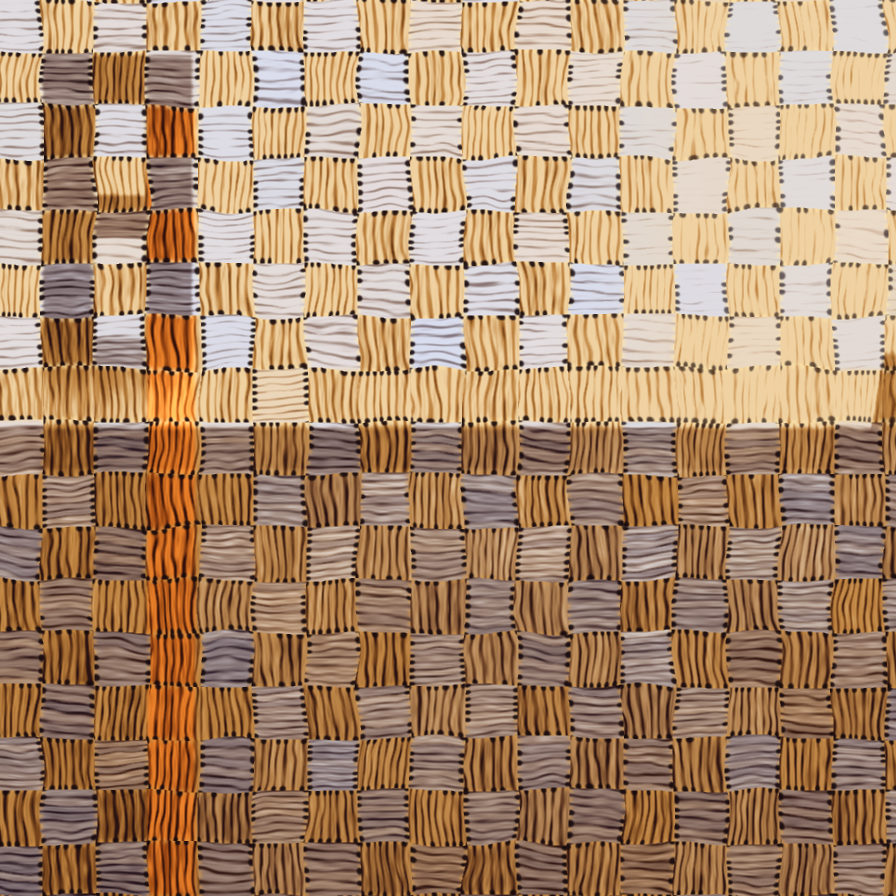
Give the GLSL for this texture, as a three.js fragment shader.

```glsl
varying vec2 vUv;

float hash(vec2 p) {
  vec3 q = fract(p.xyx * 0.1031);
  q += dot(q, q.yzx + 33.33);
  return fract((q.x + q.y) * q.z);
}

float noise(vec2 p) {
  vec2 i = floor(p), f = fract(p);
  f = f * f * (3.0 - 2.0 * f);
  return mix(mix(hash(i), hash(i + vec2(1.0, 0.0)), f.x),
             mix(hash(i + vec2(0.0, 1.0)), hash(i + 1.0), f.x), f.y);
}

// Soft-edged window between two values
float band(float a, float b, float x) {
  return smoothstep(a - 0.06, a + 0.06, x) * (1.0 - smoothstep(b - 0.06, b + 0.06, x));
}

// Straw colour from shadow to highlight, grey or golden
vec3 straw(float t, float warmth) {
  vec3 shadow = vec3(0.16, 0.07, 0.07);
  vec3 cool = mix(shadow, vec3(0.55, 0.47, 0.46), smoothstep(0.0, 0.46, t));
  cool = mix(cool, vec3(0.88, 0.87, 0.90), smoothstep(0.42, 0.85, t));
  vec3 golden = mix(shadow, vec3(0.46, 0.26, 0.10), smoothstep(0.0, 0.28, t));
  golden = mix(golden, vec3(0.75, 0.52, 0.26), smoothstep(0.26, 0.58, t));
  golden = mix(golden, vec3(0.94, 0.82, 0.63), smoothstep(0.56, 0.92, t));
  return mix(cool, golden, warmth);
}

// Large-scale light: bright top, dim base, dark posts at the left
float lightAt(vec2 p) {
  float horizon = mix(8.1, 6.7, smoothstep(16.7, 17.0, p.x));
  float top = 0.80 + 0.09 * smoothstep(10.0, 14.0, p.x);
  float base = 0.50 - 0.016 * max(p.y - 9.0, 0.0) - 0.10 * band(8.0, 8.9, p.y);
  float light = mix(top, base, smoothstep(horizon - 0.1, horizon + 0.1, p.y));
  float post = band(1.0, 3.85, p.x) * smoothstep(0.95, 1.1, p.y);
  float opening = band(2.0, 2.95, p.x) * max(band(2.0, 3.7, p.y), band(4.5, 6.4, p.y));
  float depth = mix(0.40, 0.06, smoothstep(6.3, 8.2, p.y));
  return light - post * (1.0 - opening) * depth;
}

vec3 weave(vec2 uv) {
  vec2 p = vec2(uv.x * 17.0 + 0.2, (1.0 - uv.y) * 17.0);
  vec2 warped = p + 0.14 * (vec2(noise(p * 1.3), noise(p * 1.3 + 40.0)) - 0.5);
  vec2 cell = floor(warped), q = fract(warped);
  float seed = hash(cell + 3.7);

  // Checkerboard of strand directions, with a few upright runs
  float across = 1.0 - mod(cell.x + cell.y, 2.0);
  if (cell.y == 7.0 && seed < 0.75) across = 0.0;
  if (cell.x == 3.0 && cell.y > 5.0 && seed < 0.8) across = 0.0;
  float along = mix(q.y, q.x, across);
  float side = mix(q.x, q.y, across);

  // Wavering strands, each with its own tone and groove depth
  float s = side * (5.6 + floor(seed * 2.5)) + (seed - 0.5) * (along - 0.5);
  s += 0.5 * (noise(vec2(along * 3.0 + seed * 30.0, side * 4.0)) - 0.5);
  float f = fract(s), gap = min(f, 1.0 - f);
  vec2 gapKey = cell * 9.0 + vec2(floor(s + 0.5), 2.0);
  float tone = hash(cell * 11.0 + vec2(floor(s), 5.0));
  float groove = 1.0 - smoothstep(0.02, 0.30, gap);
  groove *= 0.35 + 0.65 * noise(vec2(hash(gapKey) * 50.0, along * 2.5));
  float fibre = noise(vec2(side * 34.0, along * 4.0) + cell * 13.0);

  float pale = smoothstep(10.0, 14.0, p.x) * (1.0 - smoothstep(7.9, 8.3, p.y));
  float t = lightAt(p) + 0.10 + (seed - 0.5) * 0.13;
  t += (tone - 0.5) * 0.14 + (fibre - 0.5) * 0.20;
  t -= groove * mix(0.56, 0.40, across) * (1.0 - 0.4 * pale);

  // Grey strands pick up gold toward the right and along the horizon
  float dim = smoothstep(8.0, 8.3, p.y);
  float stain = 0.28 * hash(cell + 21.0) + 0.45 * pale * hash(cell + 8.0);
  stain += 0.5 * band(7.0, 8.0, p.y) + 0.18 * dim * tone;
  float grey = 0.30 * dim * hash(cell + 55.0) * step(4.0, cell.x);
  vec3 color = straw(t, mix(1.0 - grey, min(stain, 0.9), across));
  color += across * (hash(cell + 31.0) - 0.35) * vec3(-0.05, 0.0, 0.07);
  float amber = band(3.0, 3.9, p.x) * smoothstep(0.9, 1.2, p.y);
  color = mix(color, color * vec3(1.22, 0.96, 0.62), amber * (1.0 - across));

  // Bright strand tips and dark holes between them
  float rim = min(along, 1.0 - along);
  float tip = (1.0 - smoothstep(0.01, 0.10, rim)) * smoothstep(0.12, 0.38, gap);
  color = mix(color, mix(vec3(1.0, 0.90, 0.66), vec3(0.82, 0.58, 0.27), dim), tip * 0.55);
  float hole = 1.0 - smoothstep(0.18, 0.42, length(vec2(gap, (rim - 0.03) * 5.0)));
  hole *= step(0.35, hash(gapKey + 17.0));
  color = mix(color, vec3(0.09, 0.04, 0.05), hole * (0.9 - 0.3 * pale));
  return color;
}

void main() {
  // Four samples smooth the cell borders
  vec3 color = vec3(0.0);
  for (int i = 0; i < 4; i++) {
    vec2 corner = vec2(mod(float(i), 2.0), floor(float(i) * 0.5)) - 0.5;
    color += weave(vUv + corner * 0.001);
  }
  gl_FragColor = vec4(clamp(color * 0.25, 0.0, 1.0), 1.0);
}
```
